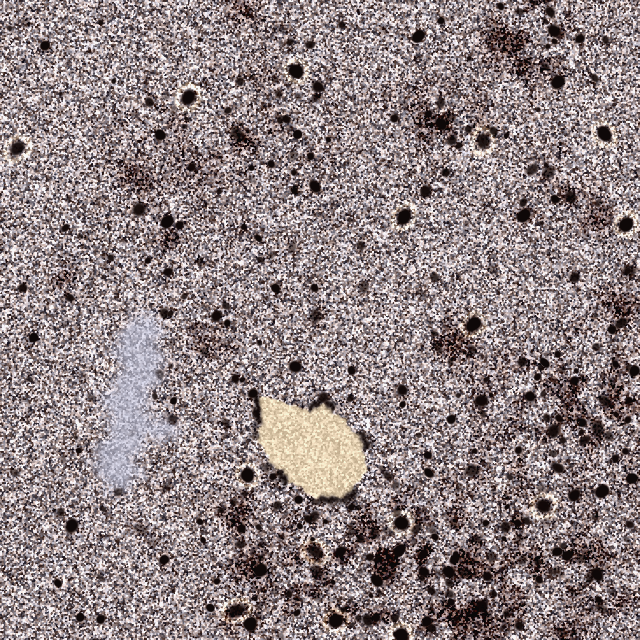
Give the GLSL for this texture, as a Shadertoy shader.

```glsl
// Grainy micrograph: speckled grey ground, dark spots, brown haze, a cream fragment and a pale streak.

#define GRAIN_CELLS 365.0
#define GRAIN_CONTRAST 0.98
#define MOTTLE_CONTRAST 0.16
#define GROUND_TONE 0.585
#define SPOT_CELLS 25.0
#define SPECK_CELLS 36.0
#define HAZE_CELLS 12.0
#define BASE_DENSITY 0.08
#define GROUND_TINT vec3(0.034, -0.016, -0.006)
#define INK vec3(0.055, 0.018, 0.012)
#define CREAM vec3(0.90, 0.82, 0.70)
#define LAVENDER vec3(0.73, 0.73, 0.80)

vec3 hash3(vec2 cell) {
    vec3 h = fract(cell.xyx * vec3(0.1031, 0.1030, 0.0973));
    h += dot(h, h.yxz + 33.33);
    return fract((h.xxy + h.yzz) * h.zyx);
}

// Soft cellular noise: x is brightness, y is chroma, both 0 to 1.
vec2 grainNoise(vec2 p) {
    vec2 cell = floor(p), sum = vec2(0.0);
    float total = 0.0;
    for (int j = -1; j <= 1; j++)
    for (int i = -1; i <= 1; i++) {
        vec2 id = cell + vec2(i, j);
        vec3 seed = hash3(id);
        vec2 offset = id + 0.15 + 0.7 * seed.xy - p;
        float weight = exp(-7.0 * dot(offset, offset));
        sum += weight * hash3(id + 417.0).xz;
        total += weight;
    }
    return sum / total;
}

float cluster(vec2 p, vec2 centre, vec2 spread) {
    vec2 q = (p - centre) / spread;
    return exp(-dot(q, q));
}

// Extra debris gathered in a few regions.
float crowding(vec2 p) {
    return 0.60 * cluster(p, vec2(0.66, 0.11), vec2(0.28, 0.13))
        + 0.45 * cluster(p, vec2(0.92, 0.38), vec2(0.15, 0.11))
        + 0.45 * cluster(p, vec2(0.69, 0.81), vec2(0.07, 0.06))
        + 0.55 * cluster(p, vec2(0.83, 0.94), vec2(0.06, 0.07))
        + 0.35 * cluster(p, vec2(0.87, 0.70), vec2(0.07, 0.07))
        + 0.25 * cluster(p, vec2(0.36, 0.78), vec2(0.18, 0.14))
        + 0.25 * cluster(p, vec2(0.32, 0.47), vec2(0.09, 0.05));
}

// Scattered ellipses: x is the solid core, y the bright ring, z a soft cloud.
vec3 scatter(vec2 p, float cells, float salt) {
    vec2 cell = floor(p * cells);
    vec3 result = vec3(0.0);
    for (int j = -1; j <= 1; j++)
    for (int i = -1; i <= 1; i++) {
        vec2 id = cell + vec2(i, j);
        vec3 place = hash3(id + salt), shape = hash3(id + salt + 71.0);
        vec2 centre = id + 0.15 + 0.7 * place.xy;
        float present = step(place.z, BASE_DENSITY + crowding(centre / cells));
        vec2 q = p * cells - centre;
        float turn = 6.2832 * shape.x;
        q = mat2(cos(turn), -sin(turn), sin(turn), cos(turn)) * q;
        q.x *= mix(0.6, 1.0, sqrt(shape.y));
        float e = length(q) / mix(0.13, 0.29, shape.z);
        float core = (1.0 - smoothstep(0.5, 1.4, e)) * mix(0.4, 1.0, shape.y);
        float ring = exp(-9.0 * (e - 1.5) * (e - 1.5)) * step(0.88, shape.z);
        result = max(result, present * vec3(core, ring, exp(-0.7 * e * e)));
    }
    return result;
}

// Signed radial distance to the ragged cream fragment, notched beside its tip.
float fragmentDistance(vec2 p) {
    vec2 q = p - vec2(0.488, 0.303);
    float a = atan(q.y, q.x);
    float radius = 0.078 + 0.015 * cos(2.0 * (a - 2.4))
        + 0.017 * exp(-pow((a - 2.38) / 0.16, 2.0)) - 0.026 * exp(-pow((a - 1.8) / 0.36, 2.0))
        + 0.0025 * sin(11.0 * a) + 0.0015 * sin(29.0 * a + 1.0);
    return length(q) - radius;
}

float capsule(vec2 p, vec2 a, vec2 b) {
    vec2 ab = b - a;
    return length(p - a - ab * clamp(dot(p - a, ab) / dot(ab, ab), 0.0, 1.0));
}

void mainImage(out vec4 fragColor, in vec2 fragCoord) {
    vec2 p = fragCoord / iResolution.xy;
    vec2 wobble = 0.004 * (sin(p.yx * 71.0 + vec2(0.0, 2.0)) + 0.6 * sin(p.yx * 163.0 + p * 57.0));

    // Speckled ground
    vec2 grain = grainNoise(p * GRAIN_CELLS);
    float speckle = (grain.x - 0.5) * GRAIN_CONTRAST;
    float mottle = (grainNoise(p * 120.0 + 9.0).x - 0.5) * MOTTLE_CONTRAST;
    vec3 color = GROUND_TONE + speckle + mottle + GROUND_TINT
        + (grain.y - 0.5) * vec3(0.09, 0.0, -0.09);

    // Pale streak with a side arm
    vec2 s = p + 2.0 * wobble;
    float streakDistance = min(capsule(s, vec2(0.222, 0.47), vec2(0.186, 0.27)) - 0.034,
                               capsule(s, vec2(0.205, 0.335), vec2(0.255, 0.335)) - 0.016);
    float streak = 1.0 - smoothstep(-0.02, 0.02, streakDistance);
    color = mix(color, LAVENDER + 0.28 * speckle, 0.88 * streak);

    // Brown haze, thicker where debris gathers
    float edge = fragmentDistance(p);
    float fragment = 1.0 - smoothstep(-0.003, 0.003, edge);
    float clear = (1.0 - fragment) * (1.0 - 0.8 * streak);
    float clumps = smoothstep(0.42, 0.85, grainNoise(p * 34.0 + 3.0 + 40.0 * wobble).x);
    float haze = 0.34 * scatter(p + 1.5 * wobble, HAZE_CELLS, 13.0).z
        + 0.65 * clumps * min(crowding(p), 0.8);
    vec3 spots = scatter(p + 0.4 * wobble, SPOT_CELLS, 160.0);
    vec3 specks = scatter(p + 0.4 * wobble, SPECK_CELLS, 290.0);
    color -= clear * (haze + 0.16 * spots.z + 0.12 * specks.z) * vec3(0.88, 1.0, 1.04);

    // Dark spots, the largest with a bright ring
    color += clear * spots.y * vec3(0.30, 0.28, 0.22);
    float solid = max(spots.x, 0.75 * specks.x);
    color = mix(color, INK, clear * smoothstep(0.1, 0.75, solid + 0.12 * speckle));

    // Cream fragment with a broken dark rim
    color = mix(color, CREAM + 0.32 * speckle, fragment);
    float around = atan(p.y - 0.303, p.x - 0.488);
    float broken = smoothstep(-0.2, 0.7, sin(5.0 * around + 1.0) + 0.6 * sin(13.0 * around));
    float rim = exp(-pow((edge - 0.005) / 0.007, 2.0)) * broken;
    color = mix(color, INK, 0.9 * rim);

    fragColor = vec4(clamp(color, 0.03, 0.97), 1.0);
}
```
